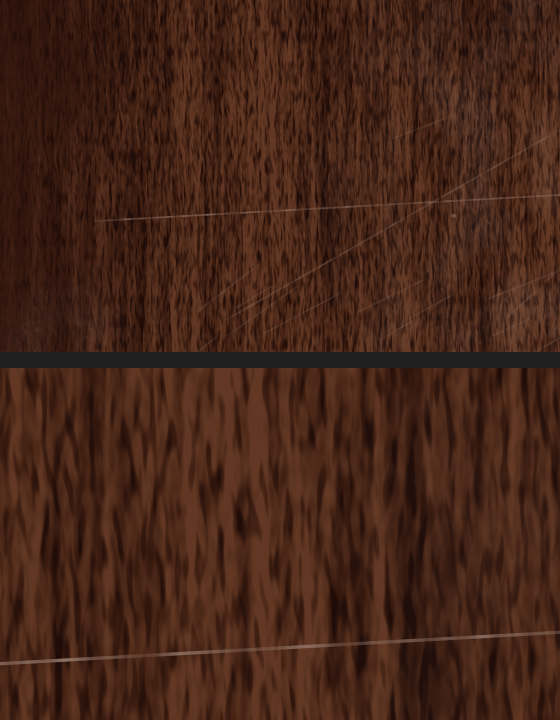
Top: the whole. Bottom: its middle third, enlarged.
Reproduce this texture procedurally as a Shadertoy shader.

```glsl
// Dark varnished mahogany: vertical bands, fine streaks and short dark pores
// from stretched gradient noise, under a worn haze with pale flecks and a few
// thin scratches. Lengths are in canvas heights.

const vec3 DARK_WOOD = vec3(0.120, 0.045, 0.030);
const vec3 MID_WOOD = vec3(0.235, 0.113, 0.065);
const vec3 LIGHT_WOOD = vec3(0.385, 0.220, 0.140);
const vec3 RED_STAIN = vec3(0.190, 0.075, 0.052);
const vec3 HAZE_TINT = vec3(0.040, 0.046, 0.050);
const vec3 FLECK_COLOR = vec3(0.450, 0.320, 0.250);
const vec3 SCRATCH_COLOR = vec3(0.560, 0.450, 0.400);

const float BASE_TONE = 0.60;
const float BAND_DEPTH = 0.34;
const float STREAK_DEPTH = 0.46;
const float PORE_DEPTH = 0.44;
const vec2 PORE_SCALE = vec2(135.0, 24.0);
const float SCRATCH_HALF_WIDTH = 0.0011;
const int FAINT_SCRATCHES = 14;

float hash(vec2 p) {
    vec3 q = fract(p.xyx * 0.1031);
    q += dot(q, q.yzx + 33.33);
    return fract((q.x + q.y) * q.z);
}

float cornerSlope(vec2 cell, vec2 offset) {
    float angle = 6.2832 * hash(cell);
    return dot(vec2(cos(angle), sin(angle)), offset);
}

// Gradient noise, about -0.7 to 0.7
float noise(vec2 p) {
    vec2 i = floor(p), f = p - i;
    vec2 u = f * f * f * (f * (f * 6.0 - 15.0) + 10.0);
    vec2 e = vec2(1.0, 0.0);
    float low = mix(cornerSlope(i, f), cornerSlope(i + e, f - e), u.x);
    float high = mix(cornerSlope(i + e.yx, f - e.yx),
                     cornerSlope(i + e.xx, f - e.xx), u.x);
    return mix(low, high, u.y);
}

// Antialiased thin line from a to b, tapering at both ends
float scratch(vec2 p, vec2 a, vec2 b) {
    float pixel = 1.0 / iResolution.y;
    vec2 along = b - a;
    float h = clamp(dot(p - a, along) / dot(along, along), 0.0, 1.0);
    float d = length(p - a - along * h);
    float cover = clamp((SCRATCH_HALF_WIDTH + pixel - d) / pixel, 0.0, 1.0);
    float taper = smoothstep(0.0, 0.06, h) * smoothstep(1.0, 0.94, h);
    return cover * min(1.0, 2.0 * SCRATCH_HALF_WIDTH / pixel) * (0.3 + 0.7 * taper);
}

// Wood tone from 0 (dark) to 1 (light)
float woodTone(vec2 p, float calm) {
    float x = p.x + 0.014 * noise(p * vec2(2.0, 1.4))
            + 0.004 * noise(p * vec2(24.0, 13.0) + 7.0);
    float bands = noise(vec2(x * 9.0, p.y * 0.4) + 3.1)
                + 0.7 * noise(vec2(x * 27.0, p.y * 0.9) + 11.7);
    float streaks = noise(vec2(x * 62.0, p.y * 3.0) + 23.3)
                  + 0.6 * noise(vec2(x * 125.0, p.y * 8.0) + 41.9);
    float poreA = noise(vec2(x + 0.04 * p.y, p.y) * PORE_SCALE + 57.0);
    float poreB = noise(vec2(x - 0.06 * p.y, p.y) * PORE_SCALE * 0.72 + 83.0);
    float pores = smoothstep(0.0, 0.42, poreA) + 0.8 * smoothstep(0.04, 0.45, poreB);
    float fiber = noise(vec2(x * 170.0, p.y * 50.0) + 101.0);
    float detail = STREAK_DEPTH * streaks - PORE_DEPTH * (pores - 0.35) + 0.22 * fiber;
    return BASE_TONE - 0.06 + BAND_DEPTH * bands + detail * mix(1.0, 0.5, calm);
}

void mainImage(out vec4 fragColor, in vec2 fragCoord) {
    vec2 p = fragCoord / iResolution.y;
    float aspect = iResolution.x / iResolution.y;
    float side = p.x / aspect;

    // Wood, with a dim left edge and a dim upper right corner
    float stain = smoothstep(0.24, 0.0, side + 0.12 * noise(p * 3.0));
    float cornerShade = smoothstep(0.45, 0.0, length(p - vec2(aspect, 1.0)));
    float topShade = smoothstep(0.6, 1.0, p.y);
    float tone = woodTone(p, stain);
    tone += 0.08 * smoothstep(0.1, 0.5, side) - 0.16 * stain;
    tone -= 0.24 * cornerShade + 0.10 * topShade;
    tone = clamp(tone, 0.0, 1.0);
    vec3 color = mix(DARK_WOOD, MID_WOOD, min(tone * 2.0, 1.0));
    color = mix(color, LIGHT_WOOD, max(tone * 2.0 - 1.0, 0.0));
    color = mix(color, RED_STAIN, 0.4 * stain);

    // Worn haze and pale flecks, mostly on the right and in the lower left
    float lowerLeft = smoothstep(0.35, 0.0, length(p - vec2(0.15, 0.0)));
    float wear = max(smoothstep(0.45, 0.9, side), 0.8 * lowerLeft);
    float patches = smoothstep(-0.35, 0.4, noise(p * vec2(7.0, 5.0) + 131.0));
    color += HAZE_TINT * wear * patches;
    vec2 slanted = vec2(p.x + 0.5 * p.y, p.y - 0.3 * p.x);
    float flecks = smoothstep(0.18, 0.55, noise(slanted * vec2(85.0, 48.0) + 151.0));
    color = mix(color, FLECK_COLOR, 0.36 * flecks * wear * patches);

    // Two long scratches, broken along their length
    float broken = 0.65 + 0.7 * noise(p * vec2(38.0, 9.0) + 171.0);
    float marks = 0.85 * scratch(p, vec2(0.27, 0.372), vec2(aspect + 0.05, 0.449));
    marks = max(marks, 0.60 * scratch(p, vec2(0.64, 0.09), vec2(aspect + 0.05, 0.66)));

    // Faint short scratches, crowded toward the lower right
    for (int i = 0; i < FAINT_SCRATCHES; i++) {
        float id = float(i) + 1.0;
        float spread = hash(vec2(id, 2.0));
        vec2 start = vec2(aspect * (1.0 - 0.65 * spread * spread),
                          0.75 * hash(vec2(id, 5.0)) * hash(vec2(id, 9.0)));
        float angle = 0.35 + 0.5 * hash(vec2(id, 13.0));
        float reach = 0.05 + 0.18 * hash(vec2(id, 17.0));
        vec2 end = start + reach * vec2(cos(angle), sin(angle));
        marks = max(marks, 0.38 * scratch(p, start - 0.1 * (end - start), end));
    }
    color = mix(color, SCRATCH_COLOR, clamp(marks * broken, 0.0, 1.0));

    // Small chip in the varnish
    float chip = length((p - vec2(0.81 * aspect, 0.387)) * vec2(1.0, 1.3));
    color = mix(color, SCRATCH_COLOR, 0.55 * smoothstep(0.010, 0.004, chip));

    fragColor = vec4(color, 1.0);
}
```
